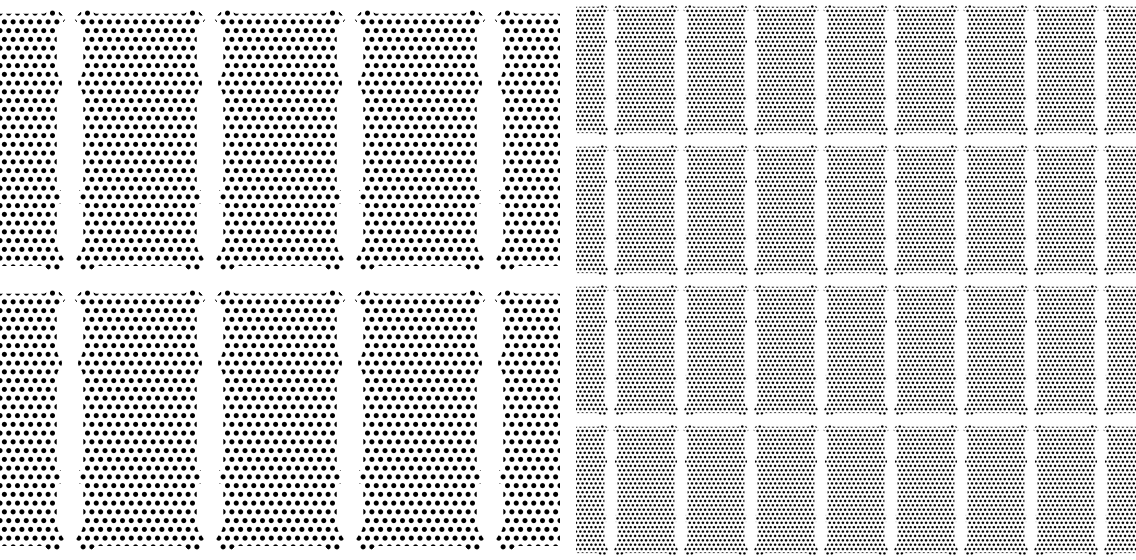
Left, the tile; right, the same tile 2 across and 2 down.
Give the GLSL for this pattern, as a WebGL 2 fragment shader.

```glsl
#version 300 es
precision highp float;
// Staggered black dots on white, showing only inside a repeated column shape.
// The column is a mirrored profile: a straight body widened by smooth bumps.
// Lengths are in dot pitches; whole dots fit each tile, so the canvas wraps.

uniform vec2 u_resolution;
out vec4 fragColor;

const vec3 PAPER = vec3(1.0);
const vec3 INK = vec3(0.0);

const vec2 REPEATS = vec2(4.0, 2.0);   // columns across and down
const vec2 TILE = vec2(16.0, 32.0);    // dots per repeat
const float DOT_RADIUS = 0.286;

const float BODY_HALF_WIDTH = 6.48;
// Profile bumps: height below the tile top, reach, extra half width
const vec3 CAPITAL = vec3(2.17, 0.75, 0.96);
const vec3 UPPER_RING = vec3(9.50, 0.80, 0.60);
const vec3 LOWER_RING = vec3(22.50, 0.83, 0.68);
const vec3 FOOT = vec3(29.83, 0.96, 0.83);
const float ROUND_POWER = 2.0;
const float FLAT_POWER = 8.0;

// Top and bottom edges: at the middle, then at the corners
const vec2 TOP_EDGE = vec2(1.57, 1.15);
const vec2 BOTTOM_EDGE = vec2(30.40, 30.87);
const vec2 CORNER_RAMP = vec2(5.0, 5.67);

float bump(float depth, vec3 shape, float power) {
    float offset = abs(depth - shape.x) / shape.y;
    return shape.z * exp(-pow(offset, power));
}

float columnHalfWidth(float depth) {
    return BODY_HALF_WIDTH
        + bump(depth, CAPITAL, ROUND_POWER)
        + bump(depth, UPPER_RING, ROUND_POWER)
        + bump(depth, LOWER_RING, FLAT_POWER)
        + bump(depth, FOOT, ROUND_POWER);
}

// Negative inside the column; p.x from its axis, p.y down from the tile top
float columnDistance(vec2 p) {
    float side = abs(p.x);
    float corner = smoothstep(CORNER_RAMP.x, CORNER_RAMP.y, side);
    float top = mix(TOP_EDGE.x, TOP_EDGE.y, corner);
    float bottom = mix(BOTTOM_EDGE.x, BOTTOM_EDGE.y, corner);
    float ends = max(top - p.y, p.y - bottom);
    return max(side - columnHalfWidth(p.y), ends);
}

// Every other row is shifted by half a pitch
float dotDistance(vec2 p) {
    float shift = 0.5 * mod(floor(p.y), 2.0);
    vec2 cell = fract(p + vec2(shift, 0.0)) - 0.5;
    return length(cell) - DOT_RADIUS;
}

void main() {
    vec2 uv = gl_FragCoord.xy / u_resolution;
    vec2 p = vec2(uv.x, 1.0 - uv.y) * REPEATS * TILE;

    // Column axes lie on the left edge of each tile
    vec2 local = vec2(mod(p.x + 0.5 * TILE.x, TILE.x) - 0.5 * TILE.x,
                      mod(p.y, TILE.y));

    // Dots clipped by the column, with edges one pixel soft
    float pixel = REPEATS.x * TILE.x / min(u_resolution.x, u_resolution.y);
    float edge = max(dotDistance(p), columnDistance(local));
    float coverage = clamp(0.5 - edge / pixel, 0.0, 1.0);

    fragColor = vec4(mix(PAPER, INK, coverage), 1.0);
}
```
